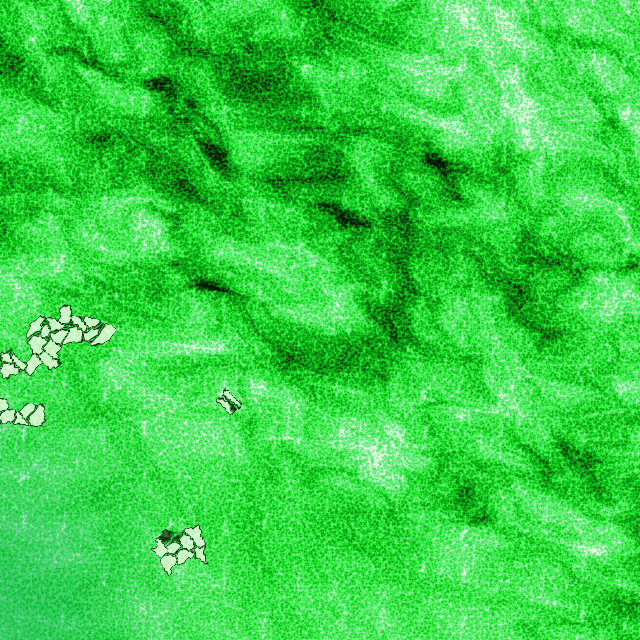
A WebGL 1 fragment shader for this texture:

```glsl
precision highp float;
uniform vec2 u_resolution;

vec2 hash2(vec2 p) {
  vec3 q = fract(p.xyx * vec3(0.1031, 0.1030, 0.0973));
  q += dot(q, q.yzx + 33.33);
  return fract((q.xx + q.yz) * q.zy);
}

// Cellular noise: nearest distance, second distance, nearest point
vec4 cells(vec2 p) {
  vec2 base = floor(p);
  vec4 best = vec4(9.0, 9.0, 0.0, 0.0);
  for (int y = -1; y <= 1; y++) {
    for (int x = -1; x <= 1; x++) {
      vec2 id = base + vec2(float(x), float(y));
      vec2 point = id + hash2(id);
      float d = distance(p, point);
      if (d < best.x) best = vec4(d, best.x, point);
      else best.y = min(best.y, d);
    }
  }
  return best;
}

// Layered sines bend straight features into organic ones
vec2 warp(vec2 p, float freq, float amount) {
  vec2 w = sin(p.yx * freq + vec2(1.3, 4.1));
  w += 0.6 * sin(p.yx * freq * 2.3 + p * freq * 1.4 + w);
  w += 0.35 * sin(p.yx * freq * 5.1 - p * freq * 3.2 + w * 2.0);
  return p + amount * w;
}

float blob(vec2 p, vec2 center, vec2 radius) {
  vec2 d = (p - center) / radius;
  return exp(-dot(d, d));
}

float stroke(vec2 p, vec2 a, vec2 b, float width) {
  vec2 ab = b - a;
  float along = clamp(dot(p - a, ab) / dot(ab, ab), 0.0, 1.0);
  float d = distance(p, a + ab * along) / width;
  return exp(-d * d);
}

// Creased clouds stretched along the falling diagonal
float clouds(vec2 p) {
  vec2 q = vec2(0.8 * p.x - 0.6 * p.y, 0.6 * p.x + 0.8 * p.y) * vec2(0.75, 1.2);
  float sum = 0.0, amp = 0.5, freq = 7.0;
  for (int i = 0; i < 4; i++) {
    q = warp(q, freq * 1.7, 0.2 / freq);
    sum += amp * cells(q * freq + 17.0 * float(i)).x;
    amp *= 0.68;
    freq *= 2.1;
  }
  return sum - 0.53;
}

// Broad light and shadow
float relief(vec2 p, float meadow) {
  float t = 0.61 + 0.09 * meadow;
  t += 0.20 * blob(p, vec2(0.87, 0.92), vec2(0.22, 0.15));
  t += 0.15 * blob(p, vec2(0.64, 0.31), vec2(0.14, 0.09));
  t += 0.10 * blob(p, vec2(0.96, 0.50), vec2(0.12, 0.07));
  t -= 0.22 * stroke(p, vec2(0.0, 0.88), vec2(0.30, 0.79), 0.075);
  t -= 0.21 * stroke(p, vec2(0.40, 0.92), vec2(0.82, 0.54), 0.08);
  t -= 0.15 * stroke(p, vec2(0.72, 0.33), vec2(1.0, 0.26), 0.05);
  t -= 0.17 * blob(p, vec2(0.54, 0.46), vec2(0.09, 0.05));
  t -= 0.13 * blob(p, vec2(0.48, 0.14), vec2(0.16, 0.06));
  return t - 0.12 * blob(p, vec2(0.90, 0.07), vec2(0.12, 0.05));
}

// Narrow dark folds
float folds(vec2 p) {
  float f = stroke(p, vec2(0.08, 0.92), vec2(0.25, 0.87), 0.012);
  f = max(f, stroke(p, vec2(0.25, 0.87), vec2(0.34, 0.74), 0.012));
  f = max(f, stroke(p, vec2(0.25, 0.68), vec2(0.28, 0.64), 0.012));
  f = max(f, stroke(p, vec2(0.28, 0.59), vec2(0.34, 0.53), 0.012));
  f = max(f, stroke(p, vec2(0.52, 0.69), vec2(0.58, 0.65), 0.012));
  f = max(f, stroke(p, vec2(0.67, 0.76), vec2(0.73, 0.67), 0.014));
  return max(f, stroke(p, vec2(0.89, 0.58), vec2(1.0, 0.58), 0.010));
}

// Short upright pale flecks in loose rows
float flecks(vec2 p) {
  vec2 g = p * vec2(16.0, 14.0);
  vec2 rnd = hash2(floor(g) + 71.0);
  vec2 d = fract(g) - 0.5 - 0.3 * (rnd - 0.5);
  d.x -= 0.2 * d.y;
  return rnd.x * blob(d, vec2(0.0), vec2(0.065, 0.19));
}

float inPatch(vec2 p, vec2 center, vec2 radius) {
  return step(length((p - center) / radius), 1.0);
}

float stonePatches(vec2 p) {
  float m = inPatch(p, vec2(0.11, 0.48), vec2(0.075, 0.032));
  m = max(m, inPatch(p, vec2(0.03, 0.435), vec2(0.05, 0.014)));
  m = max(m, inPatch(p, vec2(0.02, 0.35), vec2(0.045, 0.020)));
  m = max(m, inPatch(p, vec2(0.36, 0.36), vec2(0.021, 0.016)));
  return max(m, inPatch(p, vec2(0.285, 0.145), vec2(0.042, 0.030)));
}

vec3 blend(vec3 low, vec3 high, float t, float start) {
  return mix(low, high, clamp((t - start) / 0.15, 0.0, 1.0));
}

vec3 greens(float t) {
  vec3 c = blend(vec3(0.0, 0.10, 0.0), vec3(0.02, 0.33, 0.02), t, 0.0);
  c = blend(c, vec3(0.03, 0.57, 0.06), t, 0.15);
  c = blend(c, vec3(0.05, 0.74, 0.10), t, 0.30);
  c = blend(c, vec3(0.15, 0.91, 0.20), t, 0.45);
  c = blend(c, vec3(0.34, 0.92, 0.42), t, 0.60);
  c = blend(c, vec3(0.51, 0.93, 0.59), t, 0.75);
  return blend(c, vec3(0.85, 1.0, 0.86), t, 0.90);
}

void main() {
  vec2 uv = gl_FragCoord.xy / u_resolution;
  vec2 bent = warp(uv, 19.0, 0.013);
  float meadow = smoothstep(-0.08, 0.18, 0.60 - 0.60 * bent.x - bent.y);
  float grain = cells(uv * 165.0).x + cells(uv * 270.0 + 40.0).x - 0.88;

  // Ground tone
  float tone = relief(bent, meadow) - 0.30 * folds(bent);
  tone -= clouds(uv) * mix(1.05, 0.45, meadow);
  tone += 0.40 * grain + 0.26 * flecks(uv);
  vec3 color = greens(tone);
  float corner = blob(uv, vec2(0.0, 0.02), vec2(0.22, 0.28));
  color = mix(color, vec3(0.12, 0.68, 0.42), 0.5 * corner);

  // Pale outlined stones
  float density = 45.0;
  vec4 stone = cells(warp(uv, 110.0, 0.003) * density);
  float edge = stone.y - stone.x;
  vec3 stoneColor = mix(vec3(0.02, 0.20, 0.04), vec3(0.80, 0.97, 0.78), smoothstep(0.08, 0.22, edge));
  float cover = stonePatches(stone.zw / density) * smoothstep(0.0, 0.08, edge);
  gl_FragColor = vec4(mix(color, stoneColor + 0.1 * grain, cover), 1.0);
}
```
